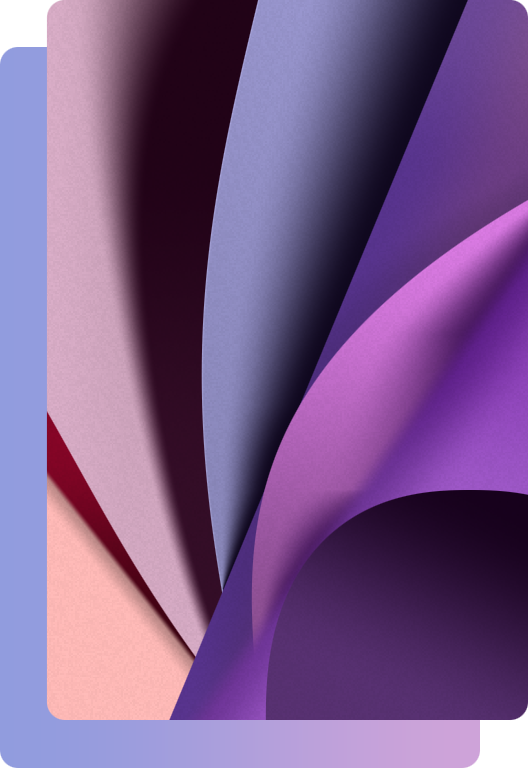
Write a Shadertoy shader that draws this background.

```glsl
// Curled sheets of coloured paper on a rounded card, over a pastel gradient card.

#define ASPECT 0.6875
#define CORNER 0.0234
#define GRAIN 0.022
#define GRAIN_CELLS 420.0
#define CURL_POWER 2.4
#define RIM_WIDTH 0.005

const vec3 PERIWINKLE = vec3(0.57, 0.61, 0.87);
const vec3 ORCHID = vec3(0.81, 0.64, 0.85);
const vec3 PEACH = vec3(0.99, 0.72, 0.71);
const vec3 CRIMSON = vec3(0.52, 0.02, 0.15);
const vec3 MAUVE = vec3(0.84, 0.67, 0.77);
const vec3 PLUM_DARK = vec3(0.13, 0.01, 0.09);
const vec3 BLUE = vec3(0.57, 0.56, 0.77);
const vec3 BLUE_DARK = vec3(0.06, 0.03, 0.12);
const vec3 MAGENTA = vec3(0.73, 0.41, 0.76);
const vec3 VIOLET_DARK = vec3(0.27, 0.09, 0.36);

float hash(vec2 p) {
    return fract(sin(dot(p, vec2(12.9898, 78.233))) * 43758.5453);
}

// Antialiased coverage, positive d is inside
float cover(float d) {
    return clamp(0.5 + d / max(fwidth(d), 1e-5), 0.0, 1.0);
}

float roundedBox(vec2 p, vec2 center, vec2 halfSize) {
    vec2 d = abs(p - center) - halfSize + CORNER;
    return CORNER - length(max(d, 0.0)) - min(max(d.x, d.y), 0.0);
}

// Quartic through five evenly spaced values, u from 0 to 4
float curve(float u, float a, float b, float c, float d, float e) {
    float d2 = c - 2.0 * b + a;
    float d3 = d - 3.0 * c + 3.0 * b - a;
    float d4 = e - 4.0 * d + 6.0 * c - 4.0 * b + a;
    return a + u * (b - a + (u - 1.0) / 2.0 * (d2 + (u - 2.0) / 3.0 * (d3 + (u - 3.0) / 4.0 * d4)));
}

// Paper fan in card coordinates, q from 0 to 1
vec3 paperFan(vec2 q) {
    float x = q.x, y = clamp(q.y, 0.0, 1.0);

    // Sheet edges as x along the height
    float peachEdge = 0.407 - 1.182 * y;
    float mauveEdge = curve(min(y / 0.4333, 1.0) * 4.0, 0.4096, 0.287, 0.181, 0.087, -0.004);
    float mauveFold = curve(y * 4.0, 0.4137, 0.272, 0.189, 0.1476, 0.193);
    float blueEdge = curve(y * 4.0, 0.416, 0.347, 0.322, 0.358, 0.439);
    float purpleEdge = 0.2545 + 0.6205 * y;
    float magentaEdge = curve(y / 0.7222 * 4.0, 0.443, 0.426, 0.472, 0.644, 1.0);
    float innerFold = 0.306 + 1.07 * y;
    float curlHeight = min(y / 0.3194, 1.0);
    float curlEdge = 0.879 - 0.424 * pow(1.0 - pow(curlHeight, CURL_POWER), 1.0 / CURL_POWER);

    // Mauve sheet rolling into darkness
    float foldWidth = 0.016 + 0.03 * y + 0.09 * pow(y, 5.0);
    vec3 mauve = MAUVE * (1.0 - 0.12 * smoothstep(0.0, 0.2, x) * y);
    vec3 hollow = PLUM_DARK + vec3(0.07, 0.04, 0.06) * smoothstep(0.8, 0.3, y);
    vec3 color = mix(mauve, hollow, smoothstep(-foldWidth, foldWidth, x - mauveFold));

    // Crimson and peach sheets below it
    vec3 crimson = CRIMSON * mix(0.45, 1.0, smoothstep(0.1, 0.4, y));
    color = mix(color, crimson, cover(mauveEdge - x));
    float peachDepth = peachEdge - x;
    vec3 peach = PEACH * mix(0.72, 1.0, smoothstep(0.0, 0.06, peachDepth));
    color = mix(color, peach, smoothstep(-0.006, 0.012, peachDepth) * cover(mauveEdge - x));

    // Blue sheet with a pale rim
    float blueSpan = max(min(purpleEdge, magentaEdge) - blueEdge, 0.005);
    float blueShade = smoothstep(0.22, 1.0, (x - blueEdge) / blueSpan);
    vec3 blue = mix(BLUE * mix(0.9, 1.03, y), BLUE_DARK, blueShade);
    blue += 0.08 * smoothstep(RIM_WIDTH, 0.0, x - blueEdge);
    color = mix(color, blue, cover(x - blueEdge));

    // Purple sheet at the back
    float purpleDepth = x - purpleEdge;
    vec3 purple = mix(vec3(0.34, 0.20, 0.55), vec3(0.42, 0.24, 0.51), smoothstep(0.0, 0.25, purpleDepth));
    purple += vec3(0.08, 0.08, 0.04) * smoothstep(0.75, 1.0, y);
    purple *= mix(0.88, 1.0, smoothstep(0.0, 0.15, magentaEdge - x));
    color = mix(color, purple, cover(purpleDepth));

    // Magenta sheet
    float magentaSpan = max(max(innerFold, curlEdge) - magentaEdge, 0.01);
    float magentaShade = smoothstep(0.25, 1.05, (x - magentaEdge) / magentaSpan);
    vec3 magenta = MAGENTA * mix(0.75, 1.15, smoothstep(0.1, 0.7, y));
    color = mix(color, mix(magenta, VIOLET_DARK, magentaShade), cover(x - magentaEdge));

    // Bright inner sheet emerging from the fold
    float innerDepth = x - innerFold;
    vec3 inner = mix(vec3(0.36, 0.12, 0.53), vec3(0.55, 0.26, 0.72), smoothstep(0.0, 0.2, innerDepth));
    inner += vec3(0.06, 0.08, 0.05) * smoothstep(0.5, 0.3, y);
    color = mix(color, inner, smoothstep(-0.025, 0.035, innerDepth));

    // Front curl with a deep shadow under its lip
    float curlNorm = pow(abs(x - 0.879) / 0.424, CURL_POWER) + pow(y / 0.3194, CURL_POWER);
    float curlLight = smoothstep(-0.01, 0.34, 0.306 - y + 0.334 * (0.88 - x));
    vec3 curl = mix(vec3(0.09, 0.005, 0.11), vec3(0.34, 0.19, 0.44), curlLight);
    return mix(color, curl, cover(1.0 - curlNorm));
}

void mainImage(out vec4 fragColor, in vec2 fragCoord) {
    vec2 p = fragCoord / iResolution.xy * vec2(ASPECT, 1.0);

    // Gradient card behind
    vec3 color = vec3(1.0);
    vec3 backCard = mix(PERIWINKLE, ORCHID, smoothstep(0.0, 0.65, p.x));
    color = mix(color, backCard, cover(roundedBox(p, vec2(0.3125, 0.4694), vec2(0.3125, 0.4694))));

    // Front card with paper grain
    vec2 center = vec2(0.3743, 0.5313), halfSize = vec2(0.3132, 0.4688);
    vec3 paper = paperFan((p - center) / halfSize * 0.5 + 0.5);
    paper *= 1.0 + GRAIN * (hash(floor(p * GRAIN_CELLS)) - 0.5) * 2.0;
    color = mix(color, paper, cover(roundedBox(p, center, halfSize)));

    fragColor = vec4(color, 1.0);
}
```
